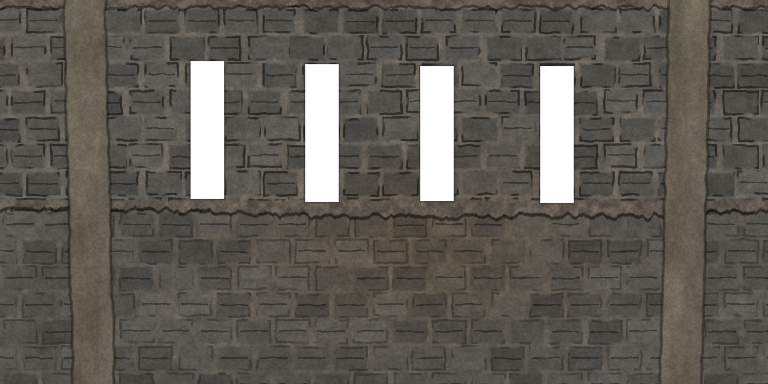
A WebGL 2 fragment shader for this texture:

```glsl
#version 300 es
precision highp float;
// Grey block wall with two leaning concrete posts, a rough mortar ledge and
// four bright slots. Blocks come from jittered cells, the worn edges and
// grain from value noise; y runs downward from the top, x spans 0..2.

#define UPPER_CELL vec2(0.1029, 0.0705)
#define LOWER_CELL vec2(0.1016, 0.0695)
#define UPPER_TOP 0.0195
#define LOWER_TOP 0.5510
#define SLOT_HALF_WIDTH 0.0437
#define EDGE_WEAR 0.007
#define GRAIN 0.15
#define BLOCK_COLOR vec3(0.325, 0.318, 0.297)
#define MORTAR_COLOR vec3(0.392, 0.372, 0.338)
#define POST_COLOR vec3(0.400, 0.372, 0.322)

uniform vec2 u_resolution;
out vec4 outColor;

float hash(vec2 p) {
    vec3 q = fract(vec3(p.xyx) * 0.1031);
    q += dot(q, q.yzx + 33.33);
    return fract((q.x + q.y) * q.z);
}

float noise(vec2 p) {
    vec2 i = floor(p), f = fract(p);
    f = f * f * (3.0 - 2.0 * f);
    return mix(mix(hash(i), hash(i + vec2(1, 0)), f.x),
               mix(hash(i + vec2(0, 1)), hash(i + vec2(1, 1)), f.x), f.y);
}

float fbm(vec2 p) {
    float sum = 0.0, amp = 0.5;
    for (int i = 0; i < 4; i++) {
        sum += amp * noise(p);
        p = p * 2.03 + 17.0;
        amp *= 0.5;
    }
    return sum / 0.9375;
}

float boxDistance(vec2 p, vec2 halfSize) {
    vec2 d = abs(p) - halfSize;
    return length(max(d, 0.0)) + min(max(d.x, d.y), 0.0);
}

// Soft line of the given half width around distance zero
float line(float d, float width) {
    return 1.0 - smoothstep(width * 0.4, width * 1.4, abs(d));
}

vec3 blockWall(vec2 p, float px) {
    bool lower = p.y > LOWER_TOP;
    vec2 cell = lower ? LOWER_CELL : UPPER_CELL;
    float rowPos = (p.y - (lower ? LOWER_TOP : UPPER_TOP)) / cell.y;
    float row = floor(rowPos);
    float odd = mod(row, 2.0);
    float start = lower ? 0.407 - 0.0508 * odd : 0.371 - 0.0400 * odd;
    float column = floor((p.x - start) / cell.x);
    vec2 id = vec2(column + 40.0, row + (lower ? 60.0 : 20.0));
    float tint = hash(id), shape = hash(id + 71.0);

    vec2 local = vec2(p.x - start - (column + 0.5) * cell.x, (fract(rowPos) - 0.5) * cell.y);
    local += (vec2(shape, tint) - 0.5) * (lower ? vec2(0.004, 0.003) : vec2(0.010, 0.005));
    vec2 worn = local + (vec2(fbm(p * 45.0), fbm(p * 45.0 + 9.0)) - 0.5) * EDGE_WEAR;
    vec2 halfSize = vec2(lower ? 0.0425 : 0.0455 - 0.005 * shape, 0.0295);
    float d = boxDistance(worn, halfSize);
    float block = 1.0 - smoothstep(-0.002 - px, 0.002 + px, d);

    vec3 mortar = MORTAR_COLOR * (lower ? 0.92 : 1.0) * (0.82 + 0.36 * fbm(p * 28.0));
    vec3 face = BLOCK_COLOR * (0.87 + 0.25 * tint) * (0.9 + 0.2 * fbm(p * vec2(25, 60)));
    vec3 color = mix(mortar, face, block);

    // Groove along the block and broken shadow around its rim
    float groove = line(worn.y + 0.001, 0.0014 + px * 0.35)
                 * step(abs(local.x), halfSize.x * 0.85) * step(0.25, shape);
    float rim = line(d, 0.0025 + px * 0.3) * smoothstep(0.42, 0.7, noise(p * 38.0 + 5.0));
    return color * (1.0 - 0.36 * groove) * (1.0 - (lower ? 0.25 : 0.5) * rim);
}

void main() {
    vec2 p = gl_FragCoord.xy / u_resolution;
    p = vec2(p.x * 2.0, 1.0 - p.y);
    float px = 1.0 / u_resolution.y;
    float broad = fbm(p * 5.0), rough = fbm(p * 60.0);
    vec3 color = blockWall(p, px);

    // Warm stain below the middle slots
    float stain = exp(-dot((p - vec2(1.08, 0.64)) * vec2(2.5, 5.0), (p - vec2(1.08, 0.64)) * vec2(2.5, 5.0)));
    color *= mix(vec3(1.0), vec3(1.02, 0.97, 0.90), stain);

    // Mortar ledge and top strip, each with a ragged shadow beneath
    float ragged = (fbm(vec2(p.x * 48.0, 3.0)) - 0.5) * 0.025;
    float ledgeEnd = mix(0.542, 0.561, smoothstep(0.25, 0.9, p.x)) - 0.012 * step(1.8, p.x) + ragged;
    float ledge = smoothstep(0.517, 0.527, p.y + ragged * 0.4) * (1.0 - smoothstep(-px, px, p.y - ledgeEnd));
    float topEnd = 0.018 + ragged * 0.8;
    float strip = 1.0 - smoothstep(-px, px, p.y - topEnd);
    vec3 plaster = MORTAR_COLOR * vec3(0.96, 0.93, 0.91) * (0.72 + 0.5 * rough);
    color = mix(color, plaster, max(ledge, strip));
    color *= 1.0 - 0.48 * line(p.y - ledgeEnd - 0.003, 0.005);
    color *= 1.0 - 0.42 * line(p.y - topEnd - 0.002, 0.004);

    // Leaning posts
    for (int i = 0; i < 2; i++) {
        float center = i == 0 ? mix(0.220, 0.244, p.y) : mix(1.796, 1.774, p.y);
        float d = abs(p.x - center + (fbm(vec2(p.y * 30.0, float(i) * 9.0)) - 0.5) * 0.008) - 0.054;
        vec3 post = POST_COLOR * (0.82 + 0.36 * fbm(p * vec2(25, 8) + 4.0));
        color = mix(color, post, 1.0 - smoothstep(-px, px, d));
        color *= 1.0 - 0.36 * line(d, 0.004);
    }

    // Weathering and grain
    color *= 0.92 + 0.16 * broad;
    color *= 1.0 + GRAIN * (rough - 0.5) + GRAIN * (noise(p * 230.0) - 0.5);

    // Slots: center x, top, bottom
    vec3 slots[4] = vec3[4](vec3(0.540, 0.159, 0.518), vec3(0.8385, 0.167, 0.526),
                            vec3(1.138, 0.172, 0.5235), vec3(1.4505, 0.172, 0.5286));
    for (int i = 0; i < 4; i++) {
        vec3 s = slots[i];
        float d = boxDistance(p - vec2(s.x, 0.5 * (s.y + s.z)), vec2(SLOT_HALF_WIDTH, 0.5 * (s.z - s.y)));
        color *= 1.0 - 0.25 * line(d, 0.004);
        color = mix(color, vec3(1.0), 1.0 - smoothstep(-0.6 * px, 0.6 * px, d));
    }
    outColor = vec4(color, 1.0);
}
```
